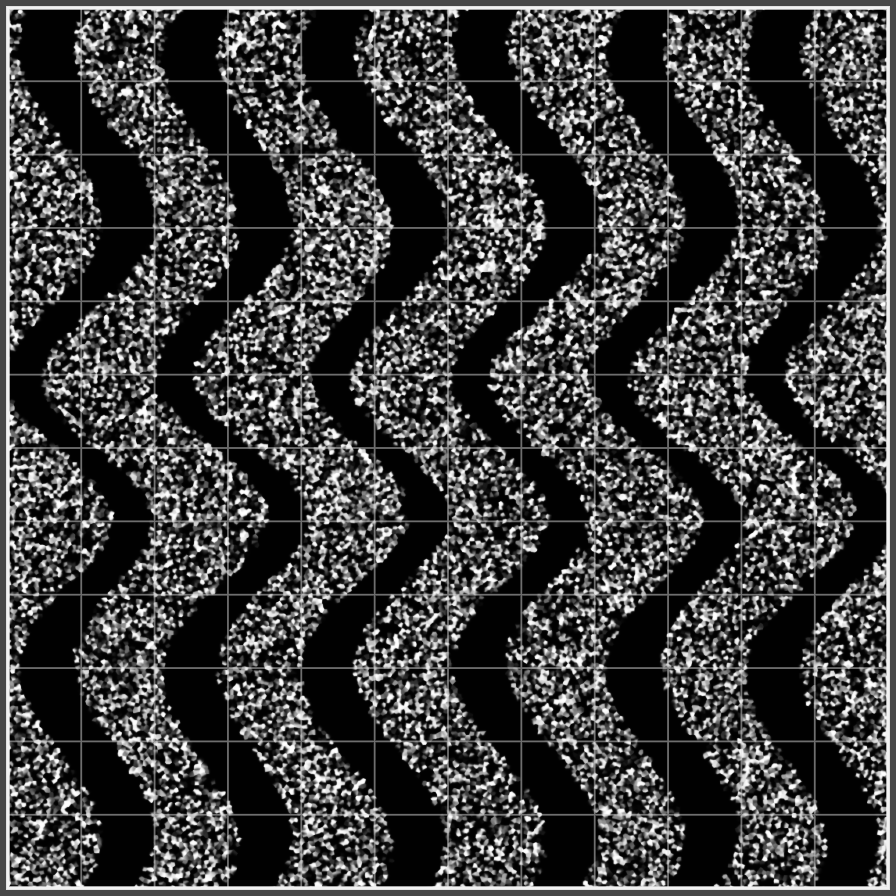
Reproduce this pattern procedurally as a Shadertoy shader.

```glsl
// Wavy black bands winding down a field of fine grey speckle, under a thin square grid.
// Speckle is smoothed cellular noise; each grain is dropped if its point lies in a band.
// Bands are repeated sines whose width, swing and phase drift slowly down the canvas.

const float TAU = 6.2831853;

// Grid and frame
const float CELLS = 12.0;          // grid squares across and down
const float MARGIN = 0.0088;       // canvas edge to frame
const float LINE_HALF = 0.0010;
const float FRAME_HALF = 0.0020;
const float LINE_ALPHA = 0.50;
const vec3 LINE_COLOR = vec3(0.86);
const vec3 FRAME_COLOR = vec3(0.95);
const vec3 MARGIN_COLOR = vec3(0.28);

// Bands, in grid squares
const float PITCH = 2.0;           // distance between bands
const float BAND_START = 1.02;     // mean centre of the first band
const float SWING = 0.64;
const float SWING_DRIFT = 0.068;
const float HALF_WIDTH = 0.318;
const float WIDTH_DRIFT = 0.052;
const float CYCLE = 8.4;           // height of one drift cycle, two waves long
const float CYCLE_START = 0.604;   // first left bend, from the top
const float WOBBLE = 0.095;        // sideways shift that differs per band
const float WOBBLE_BANDS = 3.7;    // bands per wobble cycle

// Speckle
const float GRAINS = 250.0;        // grains across the canvas
const float GRAIN_FOCUS = 4.8;     // higher gives crisper grains
const vec2 GRAIN_RANGE = vec2(0.45, 0.90);
const float BLACK = 0.005;

vec3 hash3(vec2 cell) {
    vec3 h = fract(cell.xyx * vec3(0.1031, 0.1030, 0.0973));
    h += dot(h, h.yxz + 33.33);
    return fract((h.xxy + h.yzz) * h.zyx);
}

// Signed distance along x to the nearest band, negative inside
float bandDistance(vec2 p) {
    vec2 g = (vec2(p.x, 1.0 - p.y) - MARGIN) / (1.0 - 2.0 * MARGIN) * CELLS;
    float t = (g.y - CYCLE_START) / CYCLE;
    float c = cos(TAU * t);
    float s = sin(TAU * t);
    float drift = c + s;
    float bend = t - (0.0147 - 0.0114 * c + 0.0066 * s);
    float center = BAND_START - (SWING - SWING_DRIFT * drift) * cos(2.0 * TAU * bend);
    float band = round((g.x - center) / PITCH);
    center += PITCH * band + WOBBLE * cos(TAU * ((band - 4.0) / WOBBLE_BANDS + t));
    return abs(g.x - center) - (HALF_WIDTH + WIDTH_DRIFT * drift);
}

// Weighted mean of jittered grains around p
float speckle(vec2 p) {
    vec2 q = p * GRAINS;
    vec2 home = floor(q);
    float light = 0.0;
    float total = 0.0;
    for (int j = -1; j <= 1; j++) {
        for (int i = -1; i <= 1; i++) {
            vec2 cell = home + vec2(i, j);
            vec3 h = hash3(cell + 17.0);
            vec2 point = cell + h.xy;
            vec2 d = q - point;
            float weight = exp(-GRAIN_FOCUS * dot(d, d));
            float visible = step(0.0, bandDistance(point / GRAINS));
            light += weight * visible * smoothstep(GRAIN_RANGE.x, GRAIN_RANGE.y, h.z);
            total += weight;
        }
    }
    return light / total;
}

// Antialiased coverage of a stroke
float stroke(float dist, float halfWidth, float pixel) {
    return clamp((halfWidth - abs(dist)) / pixel + 0.5, 0.0, 1.0);
}

void mainImage(out vec4 fragColor, in vec2 fragCoord) {
    vec2 p = fragCoord / iResolution.xy;
    float pixel = 1.0 / min(iResolution.x, iResolution.y);

    // Speckled field with bands
    vec3 color = vec3(mix(BLACK, 1.0, speckle(p)));

    // Grid lines
    float square = (1.0 - 2.0 * MARGIN) / CELLS;
    vec2 toLine = abs(fract((p - MARGIN) / square + 0.5) - 0.5) * square;
    float grid = stroke(min(toLine.x, toLine.y), LINE_HALF, pixel);
    color = mix(color, LINE_COLOR, LINE_ALPHA * grid);

    // Margin and frame
    vec2 fromCenter = abs(p - 0.5);
    float border = max(fromCenter.x, fromCenter.y) - (0.5 - MARGIN);
    color = mix(color, MARGIN_COLOR, clamp(border / pixel + 0.5, 0.0, 1.0));
    color = mix(color, FRAME_COLOR, stroke(border, FRAME_HALF, pixel));

    fragColor = vec4(color, 1.0);
}
```
